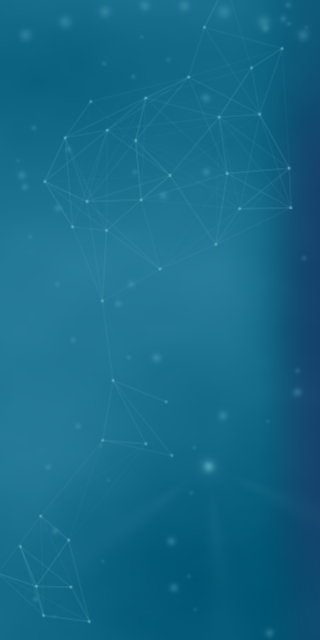
Write a Shadertoy shader that draws this background.

```glsl
// A teal backdrop with soft clouds, a violet right edge and faint light rays,
// overlaid by constellations: each cluster scatters nodes on a jittered golden
// spiral, nearby nodes are linked by thin lines, and blurred specks drift around.

#define NODE_COUNT 38
#define SPECK_COUNT 46
#define LINK_RANGE 0.20
#define LINK_STRENGTH 0.19
#define NODE_RADIUS 0.0026
#define CLOUD_STRENGTH 0.022
#define TEAL vec3(0.075, 0.415, 0.535)
#define LIGHT_TEAL vec3(0.155, 0.49, 0.61)
#define DEEP_TEAL vec3(0.0, 0.335, 0.455)
#define VIOLET vec3(0.085, 0.26, 0.425)
#define GLOW_COLOR vec3(0.40, 0.73, 0.80)

float hash(float n) {
    return fract(sin(n * 127.1 + 11.7) * 4358.53);
}

float valueNoise(vec2 p) {
    vec2 cell = floor(p), f = fract(p);
    f = f * f * (3.0 - 2.0 * f);
    float n = cell.x + cell.y * 57.0;
    return mix(mix(hash(n), hash(n + 1.0), f.x),
               mix(hash(n + 57.0), hash(n + 58.0), f.x), f.y);
}

float cloudNoise(vec2 p) {
    float sum = 0.0, amplitude = 0.5;
    for (int i = 0; i < 4; i++) {
        sum += amplitude * valueNoise(p);
        p = p * 2.03 + 7.3;
        amplitude *= 0.5;
    }
    return sum;
}

// Elliptical soft spot, 1 at its centre
float softSpot(vec2 p, vec2 center, vec2 size) {
    vec2 d = (p - center) / size;
    return exp(-dot(d, d));
}

float segmentDistance(vec2 p, vec2 a, vec2 b) {
    vec2 ab = b - a;
    return length(p - a - ab * clamp(dot(p - a, ab) / dot(ab, ab), 0.0, 1.0));
}

// Node on a golden spiral that fills an ellipse (center.xy, radii.zw)
vec2 spiralNode(vec4 ellipse, float i, float count, float phase) {
    float angle = i * 2.39996 + phase;
    float radius = sqrt((i + 0.5) / count) * 1.08;
    vec2 jitter = vec2(hash(i + phase * 9.0), hash(i + phase * 9.0 + 40.0)) - 0.5;
    return ellipse.xy + ellipse.zw * (radius * vec2(cos(angle), sin(angle)) + 0.35 * jitter);
}

vec3 background(vec2 p) {
    float light = 0.85 * softSpot(p, vec2(0.14, 0.55), vec2(0.30, 0.17))
                + 0.75 * softSpot(p, vec2(0.06, 0.28), vec2(0.17, 0.14))
                + 0.35 * softSpot(p, vec2(0.37, 0.55), vec2(0.10, 0.12))
                + 0.40 * softSpot(p, vec2(0.20, 1.02), vec2(0.22, 0.05));
    float dark = 0.95 * softSpot(p, vec2(0.31, 0.05), vec2(0.20, 0.22))
               + 0.35 * softSpot(p, vec2(0.05, 0.88), vec2(0.18, 0.08))
               + 0.50 * smoothstep(0.34, 0.48, p.x);
    vec3 color = mix(TEAL, LIGHT_TEAL, min(light, 1.0));
    color = mix(color, DEEP_TEAL, min(dark, 1.0));
    float edgeHeight = 1.0 - 0.75 * smoothstep(0.70, 0.98, p.y);
    edgeHeight *= mix(0.55, 1.0, smoothstep(0.0, 0.25, p.y));
    color = mix(color, VIOLET, smoothstep(0.40, 0.505, p.x) * edgeHeight);
    return color + CLOUD_STRENGTH * 2.0 * (cloudNoise(p * vec2(7.0, 10.0)) - 0.47);
}

// Thin links and small dots of all constellations
float network(vec2 p, float pixel) {
    vec4 clusters[4] = vec4[4](
        vec4(0.365, 0.805, 0.130, 0.190), vec4(0.163, 0.690, 0.095, 0.165),
        vec4(0.072, 0.100, 0.080, 0.100), vec4(0.215, 0.325, 0.090, 0.085));
    int sizes[4] = int[4](14, 11, 8, 5);
    vec2 nodes[NODE_COUNT];
    int total = 0;
    for (int c = 0; c < 4; c++)
        for (int i = 0; i < sizes[c]; i++)
            nodes[total++] = spiralNode(clusters[c], float(i), float(sizes[c]), 1.8 + float(c));

    float sum = 0.0;
    for (int i = 0; i < NODE_COUNT; i++) {
        float d = length(p - nodes[i]);
        sum += 0.38 * (1.0 - smoothstep(NODE_RADIUS - pixel, NODE_RADIUS + pixel, d));
        if (d > LINK_RANGE) continue;
        for (int j = 0; j < NODE_COUNT; j++) {
            float span = length(nodes[i] - nodes[j]);
            float pick = hash(float(min(i, j) * NODE_COUNT + max(i, j)));
            if (i == j || span > LINK_RANGE || pick < 0.42) continue;
            float line = 1.0 - smoothstep(0.0007, 0.0007 + pixel, segmentDistance(p, nodes[i], nodes[j]));
            sum += 0.5 * LINK_STRENGTH * line * pick * (1.15 - span / LINK_RANGE);
        }
    }
    return sum;
}

// Blurred specks, denser towards the top, and an arc of flares along the top edge
float specks(vec2 p) {
    float sum = 0.0;
    for (int i = 0; i < SPECK_COUNT; i++) {
        float n = float(i) * 3.0;
        vec2 center = vec2(0.5 * hash(n + 200.0), 1.0 - pow(hash(n + 201.0), 1.5));
        float size = hash(n + 202.0);
        sum += mix(0.12, 0.30, size) * softSpot(p, center, vec2(mix(0.003, 0.007, size * size)));
    }
    for (int i = 0; i < 8; i++) {
        float t = float(i);
        vec2 center = vec2(0.04 + 0.062 * t, 0.945 + 0.047 * sin(t * 0.449));
        sum += 0.28 * softSpot(p, center, vec2(0.006 + 0.004 * hash(t)));
    }
    return sum;
}

void mainImage(out vec4 fragColor, in vec2 fragCoord) {
    vec2 p = fragCoord / iResolution.xy * vec2(0.5, 1.0);
    vec3 color = background(p);

    // Focal glow with faint rays fanning downwards
    vec2 focus = p - vec2(0.326, 0.271);
    float rays = pow(0.5 + 0.5 * cos(6.0 * (atan(focus.y, focus.x) + 0.42)), 10.0);
    rays *= smoothstep(0.02, 0.10, length(focus)) * exp(-5.0 * length(focus)) * smoothstep(0.02, -0.04, focus.y);
    float glow = 0.55 * softSpot(focus, vec2(0.0), vec2(0.008))
               + 0.12 * softSpot(focus, vec2(0.0), vec2(0.018)) + 0.10 * rays;

    glow += network(p, 1.0 / iResolution.y) + specks(p);
    fragColor = vec4(mix(color, GLOW_COLOR, min(glow, 0.7)), 1.0);
}
```
